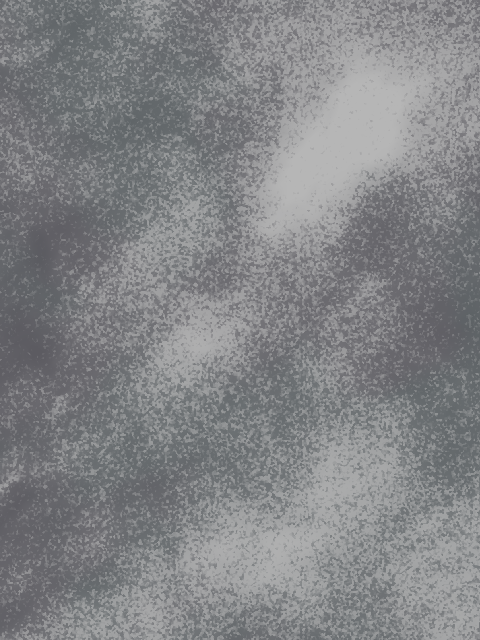
A WebGL 2 fragment shader for this texture:

```glsl
#version 300 es
precision highp float;

uniform vec2 u_resolution;
out vec4 outColor;

// Paint tones, lengths in canvas heights
const float DARK = 0.36;
const float LIGHT = 0.715;
const vec3 COOL_TINT = vec3(-0.022, 0.001, 0.014);
const vec3 MAUVE_TINT = vec3(-0.006, -0.010, 0.014);

const float CLOUD_SCALE = 4.5;
const float CLOUD_CONTRAST = 1.05;
const float BASE_DENSITY = 0.37;
const float HAZE_DENSITY = 0.14;
const float SMEAR_DENSITY = 0.30;
const float STROKE_ANGLE = 0.62;
const int SMEAR_COUNT = 3;
const int FLICK_COUNT = 5;

const float GRAIN_SCALE = 310.0;
const float GRAIN_SOFTNESS = 0.28;
const float GRAIN_SHARE = 0.45;

vec3 hash3(vec2 p) {
    vec3 q = fract(p.xyx * vec3(0.1031, 0.1030, 0.0973));
    q += dot(q, q.yxz + 33.33);
    return fract((q.xxy + q.yzz) * q.zyx);
}

// Cellular noise: random cell values blended by distance to their centres
float cellNoise(vec2 p, float sharpness) {
    vec2 cell = floor(p);
    vec2 local = p - cell;
    float total = 0.0;
    float weights = 0.0;
    for (int y = -1; y <= 1; y++) {
        for (int x = -1; x <= 1; x++) {
            vec2 offset = vec2(x, y);
            vec3 h = hash3(cell + offset + 200.0);
            vec2 d = offset + h.xy - local;
            float w = exp(-sharpness * dot(d, d));
            total += w * h.z;
            weights += w;
        }
    }
    return total / weights;
}

float layeredNoise(vec2 p) {
    mat2 turn = mat2(1.6, 1.2, -1.2, 1.6);
    float sum = 0.0;
    float amplitude = 0.5;
    for (int i = 0; i < 5; i++) {
        sum += amplitude * cellNoise(p, 4.5);
        p = turn * p + 7.3;
        amplitude *= 0.5;
    }
    return sum / 0.97;
}

// Rotates into the direction of the brush strokes
vec2 alongStroke(vec2 p) {
    float c = cos(STROKE_ANGLE);
    float s = sin(STROKE_ANGLE);
    return vec2(c * p.x + s * p.y, c * p.y - s * p.x);
}

void main() {
    vec2 p = gl_FragCoord.xy / u_resolution.y;

    // Soft, warped clouds
    float drift = layeredNoise(p * 3.0 + 11.0);
    vec2 warp = vec2(drift, layeredNoise(p * 3.0 + 47.0)) - 0.5;
    float cloud = layeredNoise((p + 0.22 * warp) * CLOUD_SCALE + 3.0);
    float bristle = layeredNoise(alongStroke(p + 0.08 * warp) * vec2(7.0, 19.0) + 23.0) - 0.5;

    // Broad light smears, shrinking down the canvas
    float haze = 0.0;
    float smear = 0.0;
    for (int i = 0; i < SMEAR_COUNT; i++) {
        float k = float(i);
        vec2 centre = vec2(0.40 + 0.16 * cos(2.2 * k), 0.76 - 0.31 * k);
        vec2 size = vec2(0.25, 0.11) / (1.0 + 0.28 * k);
        float r = length(alongStroke(p - centre + 0.20 * warp) / size);
        haze = max(haze, exp(-0.7 * r * r));
        smear = max(smear, (1.0 - 0.15 * k) * smoothstep(1.2, 0.25, r + 1.7 * bristle));
    }

    // Small scattered brush flicks
    for (int i = 0; i < FLICK_COUNT; i++) {
        vec3 h = hash3(vec2(float(i) * 3.0 + 5.0, 71.0));
        vec2 size = vec2(0.055, 0.016) * (0.6 + 0.7 * h.z);
        float r = length(alongStroke(p - h.xy * vec2(0.75, 1.0) + 0.15 * warp) / size);
        smear = max(smear, 0.6 * smoothstep(1.1, 0.3, r + 1.8 * bristle));
    }

    float density = BASE_DENSITY + CLOUD_CONTRAST * (cloud - 0.5) + 0.3 * bristle
        + HAZE_DENSITY * haze + SMEAR_DENSITY * smear;
    density = clamp(density, 0.0, 1.0);

    // Stippled paint: grain thins out where the density falls
    float grain = 0.7 * cellNoise(p * GRAIN_SCALE, 9.0)
        + 0.3 * cellNoise(p * GRAIN_SCALE * 0.53 + 19.0, 7.0);
    float paint = smoothstep(-GRAIN_SOFTNESS, GRAIN_SOFTNESS, density - grain);
    float level = mix(density, paint, GRAIN_SHARE);

    // Cool and mauve greys, neutral in the lights
    vec3 tint = mix(COOL_TINT, MAUVE_TINT, smoothstep(0.38, 0.62, drift));
    vec3 color = vec3(mix(DARK, LIGHT, level)) + tint * (1.0 - level);
    outColor = vec4(color, 1.0);
}
```
